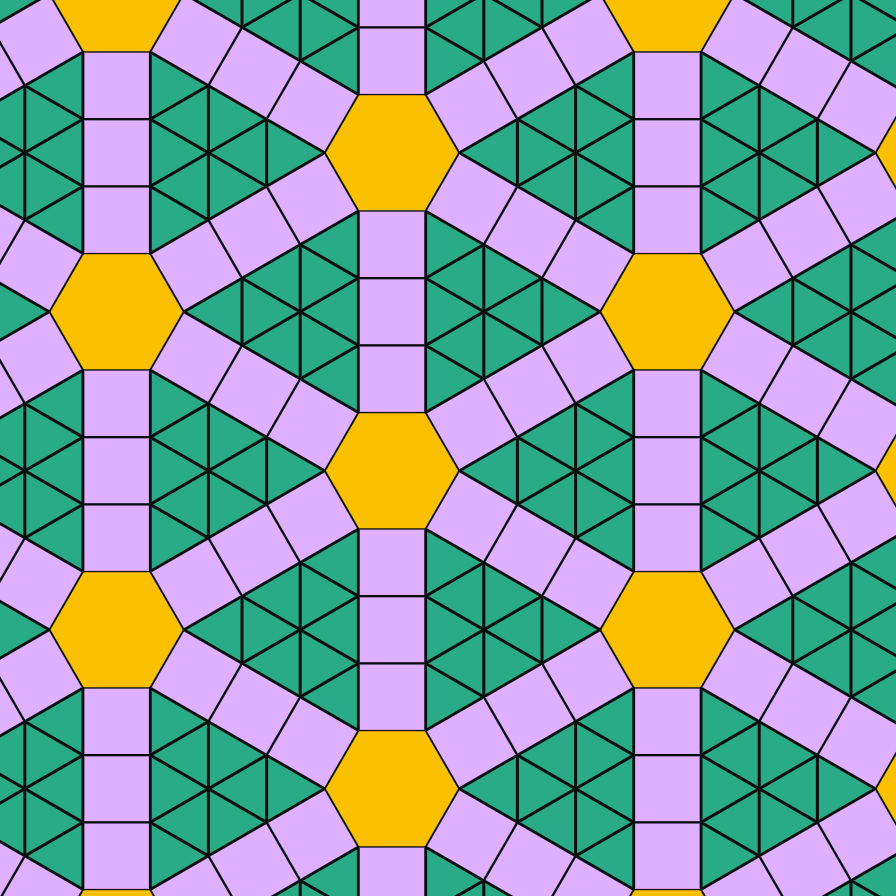
Give the GLSL for this pattern, as a Shadertoy shader.

```glsl
// Draws a tiling of gold hexagons, lilac square bands and green triangle clusters with dark outlines.

const float SQRT3 = 1.7320508;
const float EDGE = 0.075;              // tile edge, in canvas heights
const float APOTHEM = 0.5 * SQRT3;     // hexagon apothem and triangle height, in edges
const float SPACING = 3.0 + SQRT3;     // distance between hexagon centres, in edges
const vec2 ORIGIN = vec2(0.4375, 0.4746);

const vec3 LILAC = vec3(0.875, 0.69, 1.0);
const vec3 GREEN = vec3(0.16, 0.67, 0.53);
const vec3 GOLD = vec3(0.985, 0.755, 0.0);
const vec3 INK = vec3(0.03, 0.05, 0.05);

// Offset from the nearest centre of a triangular lattice
vec2 nearestCentre(vec2 p, float spacing) {
    vec2 period = spacing * vec2(SQRT3, 1.0);
    vec2 a = p - period * round(p / period);
    vec2 b = p - period * (floor(p / period) + 0.5);
    return dot(a, a) < dot(b, b) ? a : b;
}

// Mirrors all six sectors onto the half sector right of the +y axis
vec2 foldSector(vec2 p) {
    p = abs(p);
    vec2 mirror = vec2(APOTHEM, -0.5);
    p -= 2.0 * max(dot(p, mirror), 0.0) * mirror;
    return vec2(abs(p.x), p.y);
}

// Distance to the nearest of many parallel lines
float parallelLines(float t, float gap) {
    return abs(t - gap * round(t / gap));
}

// Distance to the edges of a grid of unit triangles
float triangleGrid(vec2 p) {
    float d = parallelLines(p.x, APOTHEM);
    d = min(d, parallelLines(dot(p, vec2(-0.5, APOTHEM)), APOTHEM));
    return min(d, parallelLines(dot(p, vec2(-0.5, -APOTHEM)), APOTHEM));
}

// Antialiased coverage of a line
float stroke(float dist, float halfWidth, float pixel) {
    return clamp(0.5 + (halfWidth - dist) / pixel, 0.0, 1.0);
}

void mainImage(out vec4 fragColor, in vec2 fragCoord) {
    vec2 p = (fragCoord / iResolution.y - ORIGIN) / EDGE;
    float pixel = 1.0 / (iResolution.y * EDGE);

    vec2 cell = nearestCentre(p, SPACING);
    bool flatEdge = abs(cell.x) * SQRT3 < abs(cell.y);
    vec2 q = foldSector(cell);
    float aboveHex = q.y - APOTHEM;
    bool inTriangles = q.x > 0.5 && aboveHex > 0.0;

    // Fills
    vec3 color = aboveHex < 0.0 ? GOLD : (inTriangles ? GREEN : LILAC);

    // Hexagon outline, finer on its horizontal edges
    float ink = stroke(abs(aboveHex), flatEdge ? 0.010 : 0.014, pixel);
    if (q.x > 0.5) ink = 0.0;

    // Long sides of the square bands
    float side = length(vec2(q.x - 0.5, min(aboveHex, 0.0)));
    ink = max(ink, stroke(side, 0.020, pixel));

    // Inner edges of the triangle clusters, or the rungs between squares
    if (inTriangles) {
        vec2 clusterCentre = 0.5 * SPACING * vec2(1.0 / SQRT3, 1.0);
        ink = max(ink, stroke(triangleGrid(q - clusterCentre), 0.0225, pixel));
    } else {
        ink = max(ink, stroke(abs(aboveHex - 1.0), 0.0175, pixel));
    }

    fragColor = vec4(mix(color, INK, ink), 1.0);
}
```
